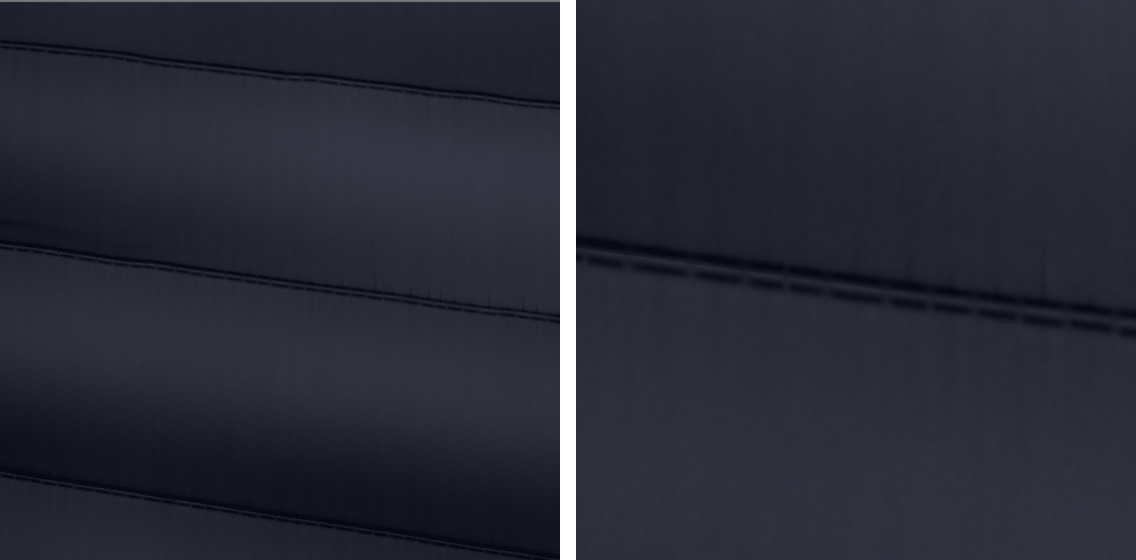
Left: the whole. Right: its middle third, enlarged.
A Shadertoy shader for this texture:

```glsl
// Dark navy quilted fabric: padded panels parted by slanting double-stitched seams

float hash(vec2 p) {
    p = fract(p * vec2(0.1031, 0.1137));
    p += dot(p, p.yx + 33.33);
    return fract((p.x + p.y) * p.x * 41.7);
}

float noise(vec2 p) {
    vec2 i = floor(p), f = fract(p);
    f = f * f * (3.0 - 2.0 * f);
    return mix(mix(hash(i), hash(i + vec2(1, 0)), f.x),
               mix(hash(i + vec2(0, 1)), hash(i + vec2(1, 1)), f.x), f.y);
}

float bell(float d, float width) {
    d /= width;
    return exp(-d * d);
}

// Height of seam k at x; lower seams lie further apart and steeper
float seamHeight(float k, float x) {
    float wobble = 0.004 * (noise(vec2(x * 14.0, k * 7.3 + 20.0)) - 0.5);
    return 0.924 - 0.36 * k - 0.024 * k * (k - 1.0) - (0.113 + 0.021 * k) * x + wobble;
}

// Soft light over a panel: t runs from its upper seam (0) to its lower seam (1)
float panelLight(float panel, float t, float x) {
    float light = mix(0.62, 0.82, smoothstep(0.0, 0.3, t));
    float drop = panel < 0.5 ? 0.12 : panel < 1.5 ? mix(0.55, 0.25, x) : 0.78;
    light -= drop * smoothstep(0.35, 0.9, t);
    if (panel < 0.5) light -= 0.27;
    else if (panel < 1.5) light += 0.16 * smoothstep(0.1, 0.75, x) - 0.05;
    else if (panel > 2.5) light -= 0.14 + 0.15 * x;
    return light - 0.1 * bell(x, 0.12);
}

// Brightness change from one seam: x along the seam, d above its centre
float seamShade(float k, float x, float d) {
    float phase = x / 0.029 + 0.5 * noise(vec2(x * 25.0, k * 5.0));
    float id = floor(phase), cell = fract(phase) - 0.5;
    float wear = hash(vec2(id + 9.0, k + 3.0));
    float dash = smoothstep(0.5, 0.3, abs(cell));
    float width = 0.0024 + 0.0012 * noise(vec2(x * 30.0, k + 40.0));

    // Two grooves with a lit ridge of thread between them
    float shade = -0.62 * bell(d - 0.0045, width) * (0.7 + 0.3 * dash);
    shade -= 0.6 * bell(d + 0.0055 + 0.001 * wear, width) * mix(0.4, 1.0, dash);
    shade += 0.17 * bell(d + 0.0005, 0.0022) * dash * (0.4 + wear);
    shade -= 0.16 * bell(d, 0.014);
    shade += 0.07 * bell(d + 0.014, 0.006) * (0.4 + wear);

    // Short upright puckers, strongest on the right above the middle seam
    float reach = 0.015 + 0.035 * wear;
    float above = smoothstep(0.0, 0.008, d) * smoothstep(reach, 0.3 * reach, d);
    float below = smoothstep(0.0, 0.008, -d) * smoothstep(0.08, 0.01, -d);
    float middle = k == 1.0 ? smoothstep(0.3, 0.8, x) : 0.15;
    shade -= bell(cell, 0.09) * (0.2 * above * middle + 0.04 * below);
    shade += bell(cell - 0.22, 0.14) * (0.06 * above * middle + 0.03 * below);
    return shade;
}

void mainImage(out vec4 fragColor, in vec2 fragCoord) {
    vec2 uv = fragCoord / iResolution.xy;

    // Find the panel and the position between its two seams
    float panel = 0.0;
    for (float k = 0.0; k < 3.0; k++)
        panel += step(uv.y, seamHeight(k, uv.x));
    float top = seamHeight(panel - 1.0, uv.x);
    float bottom = seamHeight(panel, uv.x);
    float light = panelLight(panel, (top - uv.y) / (top - bottom), uv.x);

    // Broad unevenness, upright threads and fine grain
    light += 0.08 * (noise(uv * vec2(5.0, 6.0)) - 0.5);
    light += 0.05 * (noise(uv * vec2(110.0, 9.0)) - 0.5);
    light += 0.07 * (noise(uv * vec2(330.0, 230.0)) - 0.5);

    // Seams, with creases lying along and above the left of the middle one
    for (float k = 0.0; k < 3.0; k++) {
        float d = uv.y - seamHeight(k, uv.x);
        light += seamShade(k, uv.x, d);
        if (k == 1.0) {
            float crease = noise(vec2(uv.x * 9.0, d * 75.0 + 30.0)) - 0.55;
            light += 0.28 * crease * bell(d - 0.035, 0.025) * smoothstep(0.5, 0.15, uv.x);
        }
    }

    vec3 shadowNavy = vec3(0.065, 0.075, 0.115);
    vec3 litNavy = vec3(0.21, 0.22, 0.27);
    vec3 color = mix(shadowNavy, litNavy, clamp(light, -0.25, 1.15));

    // Thin pale strip along the top edge
    color = mix(color, vec3(0.47, 0.48, 0.49), smoothstep(0.995, 0.998, uv.y));
    fragColor = vec4(color, 1.0);
}
```
